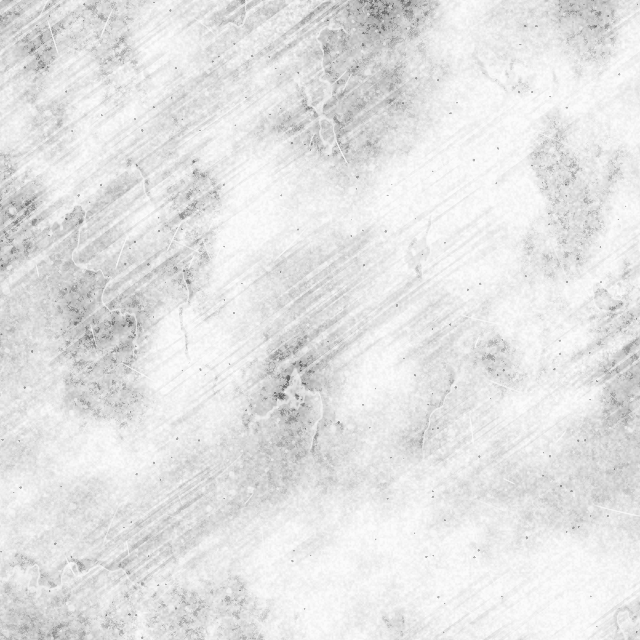
A three.js fragment shader for this texture:

```glsl
varying vec2 vUv;

const float PAPER_WHITE = 0.972;
const float SCRATCH_WHITE = 0.98;
const float STREAK_ANGLE = 0.63;
const int SCRATCH_COUNT = 64;

float hash(vec2 p) {
  vec3 q = fract(vec3(p.xyx) * 0.1031);
  q += dot(q, q.yzx + 33.33);
  return fract((q.x + q.y) * q.z);
}

vec2 hash2(vec2 p) {
  return vec2(hash(p), hash(p + 71.7));
}

float noise(vec2 p) {
  vec2 cell = floor(p);
  vec2 f = fract(p);
  f = f * f * (3.0 - 2.0 * f);
  float low = mix(hash(cell), hash(cell + vec2(1.0, 0.0)), f.x);
  float high = mix(hash(cell + vec2(0.0, 1.0)), hash(cell + 1.0), f.x);
  return mix(low, high, f.y);
}

float fbm(vec2 p, float gain) {
  float sum = 0.0, weight = 1.0, total = 0.0;
  for (int i = 0; i < 6; i++) {
    sum += weight * noise(p);
    total += weight;
    weight *= gain;
    p = mat2(1.6, 1.2, -1.2, 1.6) * p + 17.3;
  }
  return sum / total;
}

vec2 rotate(vec2 p, float angle) {
  float c = cos(angle), s = sin(angle);
  return vec2(c * p.x + s * p.y, c * p.y - s * p.x);
}

// Thin brushed lines; x runs along the stroke, y across it
float streaks(vec2 p, float stretch, float density, float threshold) {
  float line = noise(vec2(p.x * stretch, p.y * density));
  return smoothstep(threshold, threshold + 0.25, line);
}

// Slightly bowed, tapered scratches in three loose directions
float scratches(vec2 p) {
  float ink = 0.0;
  for (int i = 0; i < SCRATCH_COUNT; i++) {
    float id = float(i);
    vec2 place = hash2(vec2(id, 3.1));
    vec2 shape = hash2(vec2(id, 9.7));
    float angle = 1.0 + 0.85 * mod(id, 3.0) + 0.5 * (shape.x - 0.5);
    float halfLength = mix(0.012, 0.05, shape.y * shape.y);
    vec2 q = rotate(p - place, angle);
    float t = q.x / halfLength;
    float offset = abs(q.y + 0.003 * (shape.x - 0.5) * t * t);
    float taper = 1.0 - smoothstep(0.6, 1.0, abs(t));
    float strength = mix(0.25, 0.85, hash(vec2(id, 5.3)));
    ink = max(ink, strength * taper * (1.0 - smoothstep(0.0004, 0.0017, offset)));
  }
  return ink;
}

// Scattered ragged chips, one candidate per grid cell
float specks(vec2 p, float cells, float chance, float size) {
  vec2 g = p * cells;
  vec2 id = floor(g);
  vec2 center = 0.3 + 0.4 * hash2(id + 4.4);
  float radius = size * mix(0.4, 1.0, hash(id + 8.8));
  float dist = length(fract(g) - center) + 0.12 * (noise(g * 7.0) - 0.5);
  return step(hash(id + 2.2), chance) * (1.0 - smoothstep(radius * 0.6, radius + 0.04, dist));
}

// Signed height above a wandering contour, used for peeling edges
float crackField(vec2 p) {
  return fbm(p * vec2(5.0, 3.6) + 41.0, 0.55) - 0.5;
}

void main() {
  vec2 uv = vUv;
  vec2 brushed = rotate(uv, STREAK_ANGLE);
  brushed.y += 0.006 * noise(uv * 5.0);

  // Soft clouds and darker weathered patches
  float cloud = fbm(brushed * vec2(4.2, 6.5) + 12.0, 0.55);
  float stain = fbm(uv * vec2(6.5, 4.6) + 63.0, 0.58);
  float patches = smoothstep(0.54, 0.76, stain);
  float shade = smoothstep(0.3, 0.74, cloud);
  float tone = PAPER_WHITE - 0.155 * shade;

  // Pitted grit, strongest inside the patches
  float grit = fbm(uv * 95.0, 0.75);
  float pits = smoothstep(0.5, 0.72, grit);
  tone -= patches * (0.11 + 0.2 * pits);
  tone -= 0.09 * pits * shade;

  // Brushed light and dark lines in broken swathes
  float swathe = smoothstep(0.34, 0.64, fbm(brushed * vec2(3.5, 11.0) + 27.0, 0.5));
  float fineLight = streaks(brushed, 8.0, 230.0, 0.56);
  float broadLight = streaks(brushed + 3.7, 5.0, 115.0, 0.62);
  float darkLines = streaks(brushed + 8.1, 11.0, 210.0, 0.55);
  tone -= 0.05 * darkLines * swathe;
  tone = mix(tone, PAPER_WHITE, swathe * max(0.5 * fineLight, 0.6 * broadLight));

  // Fine grain
  float grain = noise(uv * 400.0) + noise(uv * 230.0 + 9.0) - 1.0;
  tone += grain * mix(0.04, 0.085, max(shade, patches));

  // Peeling cracks: a pale rim beside a narrow shadow
  float height = crackField(uv);
  float broken = smoothstep(0.54, 0.66, noise(uv * 8.0 + 19.0));
  float rim = 1.0 - smoothstep(0.002, 0.011, abs(height));
  float shadow = 1.0 - smoothstep(0.004, 0.028, abs(height - 0.022));
  tone -= 0.13 * shadow * broken * (0.4 + pits);
  tone = mix(tone, SCRATCH_WHITE, 0.55 * rim * broken);

  // Chips, dark pinpoints and scratches
  tone = mix(tone, SCRATCH_WHITE, 0.6 * specks(uv, 32.0, 0.12, 0.22));
  tone = mix(tone, SCRATCH_WHITE, 0.5 * specks(uv + 0.37, 85.0, 0.1, 0.28));
  tone -= 0.28 * specks(uv + 0.71, 110.0, 0.02, 0.25);
  tone = mix(tone, SCRATCH_WHITE, scratches(uv));

  gl_FragColor = vec4(vec3(clamp(tone, 0.4, 0.985)), 1.0);
}
```
